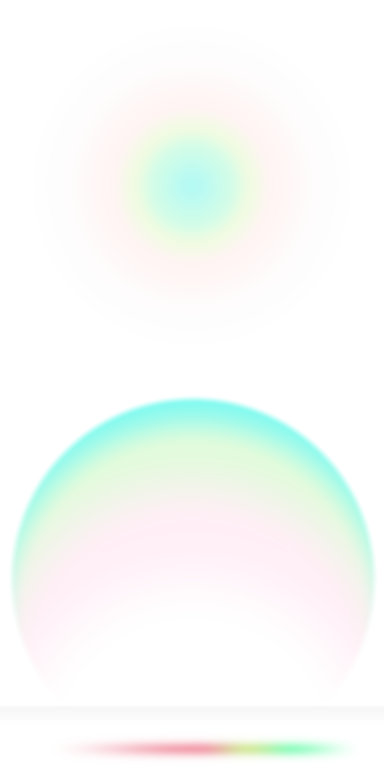
Reproduce this background procedurally as a Shadertoy shader.

```glsl
// Pastel glow floating above a soft crescent dome, with a blurred colour bar
// along the foot. The dome is a blurred disc shaded by circles slid downwards;
// the glow is a radial ramp. Units: canvas width 1, canvas height 2.

// Signed distance to a circle
float circle(vec2 p, vec2 centre, float radius) {
    return length(p - centre) - radius;
}

// Radial ramp from cyan through lime and blush out to white
vec3 glow(float r) {
    vec3 c = mix(vec3(0.71, 0.98, 0.955), vec3(0.82, 0.99, 0.91), smoothstep(0.0, 0.11, r));
    c = mix(c, vec3(0.94, 0.985, 0.885), smoothstep(0.09, 0.155, r));
    c = mix(c, vec3(1.0, 0.958, 0.955), smoothstep(0.14, 0.215, r));
    c = mix(c, vec3(0.995, 0.99, 0.99), smoothstep(0.20, 0.34, r));
    return mix(c, vec3(1.0), smoothstep(0.32, 0.45, r));
}

// Layered inner shadows: each colour lies outside a lowered circle
vec3 dome(vec3 background, vec2 p) {
    vec2 centre = vec2(0.503, 0.490);
    float radius = 0.472;
    float pinkEdge = circle(p, centre - vec2(0.0, 0.469), radius);
    float limeEdge = circle(p, centre - vec2(0.0, 0.276), radius);
    float cyanEdge = circle(p, centre - vec2(0.0, 0.094), radius);

    vec3 c = mix(vec3(1.0), vec3(1.0, 0.935, 0.965), smoothstep(-0.13, 0.13, pinkEdge));
    c = mix(c, vec3(0.885, 0.985, 0.86), smoothstep(-0.052, 0.161, limeEdge));
    c = mix(c, vec3(0.52, 0.98, 0.94), smoothstep(-0.035, 0.094, cyanEdge));
    float cover = 1.0 - smoothstep(-0.013, 0.011, circle(p, centre, radius));
    return mix(background, c, cover);
}

// Horizontal rose-lime-mint strip, feathered on all sides
vec3 colourBar(vec3 background, vec2 p) {
    vec3 c = mix(vec3(0.95, 0.64, 0.69), vec3(0.84, 0.92, 0.64), smoothstep(0.52, 0.65, p.x));
    c = mix(c, vec3(0.58, 0.99, 0.76), smoothstep(0.64, 0.77, p.x));
    float ends = smoothstep(0.11, 0.52, p.x) * (1.0 - smoothstep(0.74, 0.95, p.x));
    float offset = (p.y - 0.0495) / 0.019;
    return mix(background, c, ends * exp(-offset * offset));
}

void mainImage(out vec4 fragColor, in vec2 fragCoord) {
    vec2 p = fragCoord / iResolution.xy * vec2(1.0, 2.0);

    vec3 col = glow(length(p - vec2(0.5, 1.516)));
    col = dome(col, p);

    // Faint shade under the footer edge
    float shade = smoothstep(0.105, 0.155, p.y) * (1.0 - smoothstep(0.157, 0.166, p.y));
    col -= 0.03 * shade;

    col = colourBar(col, p);
    fragColor = vec4(col, 1.0);
}
```
